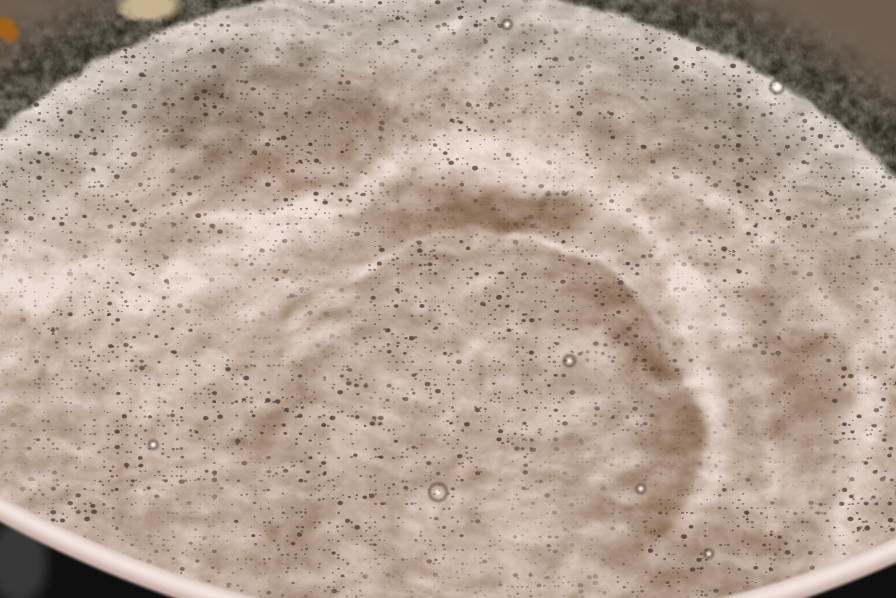
Write a Shadertoy shader that draws this texture.

```glsl
// Frothy, speckled brown batter swirling in a steel pot with a pale front rim.

float hash(vec2 p) {
    return fract(sin(dot(p, vec2(127.1, 311.7))) * 43758.5453);
}

float noise(vec2 p) {
    vec2 i = floor(p), f = fract(p);
    f = f * f * (3.0 - 2.0 * f);
    return mix(mix(hash(i), hash(i + vec2(1, 0)), f.x),
               mix(hash(i + vec2(0, 1)), hash(i + vec2(1, 1)), f.x), f.y);
}

float fbm(vec2 p) {
    float sum = 0.0, amp = 0.5;
    for (int i = 0; i < 5; i++) {
        sum += amp * noise(p);
        p = mat2(1.6, 1.2, -1.2, 1.6) * p + 7.3;
        amp *= 0.5;
    }
    return sum;
}

float line(float d, float width) {
    return exp(-d * d / (width * width));
}

float blob(vec2 p, vec2 center, vec2 radii) {
    return smoothstep(1.1, 0.5, length((p - center) / radii));
}

// Approximate signed distance to an ellipse
float ellipse(vec2 p, vec2 center, vec2 radii) {
    return (length((p - center) / radii) - 1.0) * min(radii.x, radii.y);
}

// Randomly sized round grains, one candidate per cell
float grains(vec2 p, float cells, float share) {
    vec2 g = p * cells, id = floor(g);
    vec2 center = 0.3 + 0.4 * vec2(hash(id + 3.1), hash(id + 8.7));
    float radius = 0.12 + 0.2 * hash(id + 5.3);
    float d = length((fract(g) - center) * vec2(0.85, 1.1));
    return step(hash(id), share) * smoothstep(radius + 0.12, radius - 0.1, d);
}

// Bright streaks of foam following the swirl
float foam(vec2 p) {
    float right = smoothstep(0.76, 0.86, p.x);
    float tail = p.y - 0.53 - 0.24 * smoothstep(0.2, 0.85, p.x);
    float s = 0.34 * line(tail, 0.045) * (1.0 - right);
    float above = smoothstep(0.05, 0.25, p.y);
    s += 0.30 * line(ellipse(p, vec2(0.8, 0.3), vec2(0.39, 0.46)), 0.022) * right * above;
    s += 0.30 * line(ellipse(p, vec2(0.8, 0.26), vec2(0.64, 0.52)), 0.024) * right;
    s += 0.20 * line(ellipse(p, vec2(0.75, 0.2), vec2(0.54, 0.52)), 0.014) * right * above;
    float crest = ellipse(p, vec2(0.8, 0.27), vec2(0.36, 0.34));
    s += 0.30 * line(crest - 0.005, 0.009) * smoothstep(0.45, 0.58, p.y);
    s += 0.25 * line(p.y - 0.64 - 0.5 * (p.x - 0.38) * (p.x - 0.38), 0.008)
         * smoothstep(0.28, 0.35, p.x) * smoothstep(0.66, 0.55, p.x);
    return s;
}

// Darker hollows where the batter shows through
float hollows(vec2 p) {
    float s = 0.26 * blob(p, vec2(0.46, 0.78), vec2(0.27, 0.13));
    s += 0.16 * blob(p, vec2(0.32, 0.81), vec2(0.10, 0.11));
    s += 0.36 * blob(p, vec2(0.78, 0.655), vec2(0.24, 0.07));
    s += 0.22 * blob(p, vec2(1.13, 0.77), vec2(0.24, 0.10));
    s += 0.24 * blob(p, vec2(1.33, 0.40), vec2(0.13, 0.20));
    s += 0.20 * blob(p, vec2(1.20, 0.04), vec2(0.20, 0.08));
    s += 0.14 * blob(p, vec2(0.48, 0.20), vec2(0.10, 0.26));
    float inner = ellipse(p, vec2(0.8, 0.27), vec2(0.36, 0.34));
    float side = smoothstep(0.8, 1.02, p.x) * smoothstep(0.0, 0.2, p.y);
    s += 0.36 * side * smoothstep(-0.15, -0.01, inner) * smoothstep(0.015, -0.005, inner);
    return s;
}

vec3 batter(vec2 p, float edge) {
    vec2 warped = p + 0.07 * (vec2(fbm(p * 7.0), fbm(p * 7.0 + 31.0)) - 0.48);
    vec2 d = (warped - vec2(0.8, 0.2)) * vec2(0.8, 1.0);
    float swirl = fbm(vec2(atan(d.x, d.y) * 2.5, length(d) * 24.0));
    swirl = mix(0.48, swirl, smoothstep(-0.05, 0.2, d.y));
    vec2 lumpUv = warped * vec2(20.0, 30.0);
    float lumps = fbm(lumpUv);
    float relief = lumps - fbm(lumpUv + vec2(0.25, -0.5));
    float tone = 0.63 + 0.5 * (lumps - 0.48) + 0.55 * (swirl - 0.48) + 0.35 * relief;
    tone += foam(warped) - hollows(warped) + 0.16 * (fbm(p * vec2(110.0, 140.0)) - 0.48);
    tone += 0.28 * line(edge, 0.035);
    vec3 col = mix(vec3(0.52, 0.41, 0.32), vec3(0.90, 0.83, 0.795), clamp(tone, -0.1, 1.08));

    // Cooler, greyer froth toward the far edge
    float cool = smoothstep(-0.28, 0.0, edge) * smoothstep(0.4, 0.8, p.y);
    col = mix(col, vec3(dot(col, vec3(0.34))) * vec3(1.0, 0.99, 0.95), 0.55 * cool);

    // Fine dark specks in drifting clusters
    float cluster = smoothstep(0.3, 0.65, fbm(p * 9.0 + 4.0));
    float specks = 0.5 * grains(p, 130.0, 0.22) + 0.75 * grains(p + 0.37, 75.0, 0.13);
    col = mix(col, vec3(0.25, 0.20, 0.17), min(specks, 0.8) * (0.3 + 0.7 * cluster));

    // A few glassy bubbles
    vec2 g = p * 9.0, id = floor(g);
    float r = length(fract(g) - 0.3 - 0.4 * hash(id + 2.0));
    float size = 0.06 + 0.07 * hash(id + 6.0), present = step(hash(id + 12.0), 0.10);
    col = mix(col, vec3(0.36, 0.32, 0.28), present * 0.6 * line(r - size, 0.03));
    return col + present * 0.3 * line(r, 0.035);
}

void mainImage(out vec4 fragColor, in vec2 fragCoord) {
    vec2 p = fragCoord / iResolution.y;
    float edge = ellipse(p, vec2(0.74, 0.39 - 0.04 * (p.x - 0.74)), vec2(0.9, 0.63));

    // Far pot wall with wet residue and crumbs
    vec3 wall = mix(vec3(0.29, 0.27, 0.23), vec3(0.43, 0.37, 0.32), smoothstep(0.03, 0.13, edge));
    float residue = smoothstep(0.14, 0.0, edge);
    wall += residue * 0.5 * (fbm(p * 75.0) - 0.42);
    float ragged = 0.03 * (fbm(p * 40.0) - 0.5);
    wall = mix(wall, vec3(0.78, 0.70, 0.56), blob(p + ragged, vec2(0.25, 0.99), vec2(0.06, 0.03)));
    wall = mix(wall, vec3(0.62, 0.38, 0.10), blob(p + ragged, vec2(0.01, 0.95), vec2(0.03, 0.025)));
    vec3 col = mix(batter(p, edge), wall, smoothstep(-0.006, 0.008, edge + ragged * 0.5));

    // Pale near rim with darkness below
    float rim = p.y + 0.068 - 0.325 * (p.x - 0.82) * (p.x - 0.82);
    vec3 metal = mix(vec3(0.70, 0.60, 0.56), vec3(0.95, 0.89, 0.87), line(rim - 0.004, 0.02));
    col = mix(col, metal, smoothstep(0.024, 0.016, rim));
    vec3 shadow = vec3(0.06) + 0.16 * blob(p, vec2(0.03, 0.06), vec2(0.06, 0.09));
    col = mix(col, shadow, smoothstep(-0.018, -0.028, rim));
    fragColor = vec4(clamp(col, 0.0, 1.0), 1.0);
}
```
